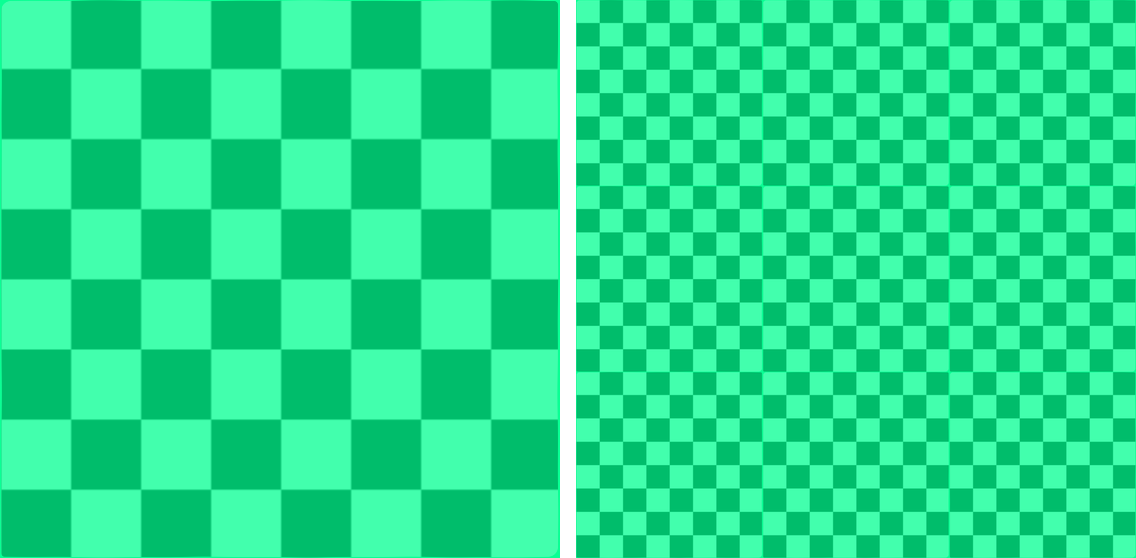
Left: one tile. Right: repeated 3 by 3.
This pattern is drawn by a WebGL 2 fragment shader. Its source:

```glsl
#version 300 es
precision highp float;

uniform vec2 u_resolution;
out vec4 fragColor;

const float TAU = 6.283185;

const vec3 LIGHT_GREEN = vec3(0.26, 1.00, 0.68);
const vec3 DARK_GREEN  = vec3(0.00, 0.74, 0.42);
const vec3 RIM_GREEN   = vec3(0.04, 1.00, 0.58);

const vec2 CELL_SIZE     = vec2(0.125, 0.12565);  // eight by eight; the rim hides the trimmed rows
const vec2 BOARD_CENTER  = vec2(0.502, 0.4993);
const float CELL_SOFTNESS = 0.0018;

const vec2 RIM_CENTER    = vec2(0.4992, 0.5002);
const vec2 RIM_HALF_SIZE = vec2(0.4976, 0.4984);
const float LIGHT_CORNER_RADIUS = 0.018;
const float DARK_CORNER_RADIUS  = 0.007;
const float RIM_WOBBLE   = 0.0005;
const float RIM_SOFTNESS = 0.0010;

// Signed distance to the nearest whole number, changing sign at each one
vec2 alternatingDistance(vec2 t) {
    return 2.0 * abs(fract(0.5 * t - 0.25) - 0.5) - 0.5;
}

// 0 on dark cells, 1 on light cells, blended along their borders
float checker(vec2 uv, vec2 softness) {
    vec2 edge = alternatingDistance((uv - BOARD_CENTER) / CELL_SIZE) * CELL_SIZE;
    vec2 side = clamp(edge / softness, -1.0, 1.0);
    return 0.5 - 0.5 * side.x * side.y;
}

// Layered sines with whole frequencies, so the wobble wraps
float wobble(vec2 uv) {
    vec2 a = TAU * uv;
    return sin(3.0 * a.x + 0.8) + 0.6 * sin(8.0 * a.x + 2.1)
         + sin(2.0 * a.y + 4.0) + 0.6 * sin(7.0 * a.y + 1.3);
}

float roundedBox(vec2 p, vec2 halfSize, float radius) {
    vec2 q = abs(p) - halfSize + radius;
    return length(max(q, 0.0)) + min(max(q.x, q.y), 0.0) - radius;
}

void main() {
    vec2 uv = gl_FragCoord.xy / u_resolution;
    vec2 pixel = 1.0 / u_resolution;

    // Checkered cells
    float light = checker(uv, max(vec2(CELL_SOFTNESS), 0.5 * pixel));
    vec3 color = mix(DARK_GREEN, LIGHT_GREEN, light);

    // Uneven bright rim, rounder at the two light corners
    vec2 p = uv - RIM_CENTER;
    float radius = p.x * p.y < 0.0 ? LIGHT_CORNER_RADIUS : DARK_CORNER_RADIUS;
    float rimDistance = roundedBox(p, RIM_HALF_SIZE, radius) + RIM_WOBBLE * wobble(uv);
    float softness = max(RIM_SOFTNESS, 0.5 * max(pixel.x, pixel.y));
    color = mix(color, RIM_GREEN, smoothstep(-softness, softness, rimDistance));

    fragColor = vec4(color, 1.0);
}
```
